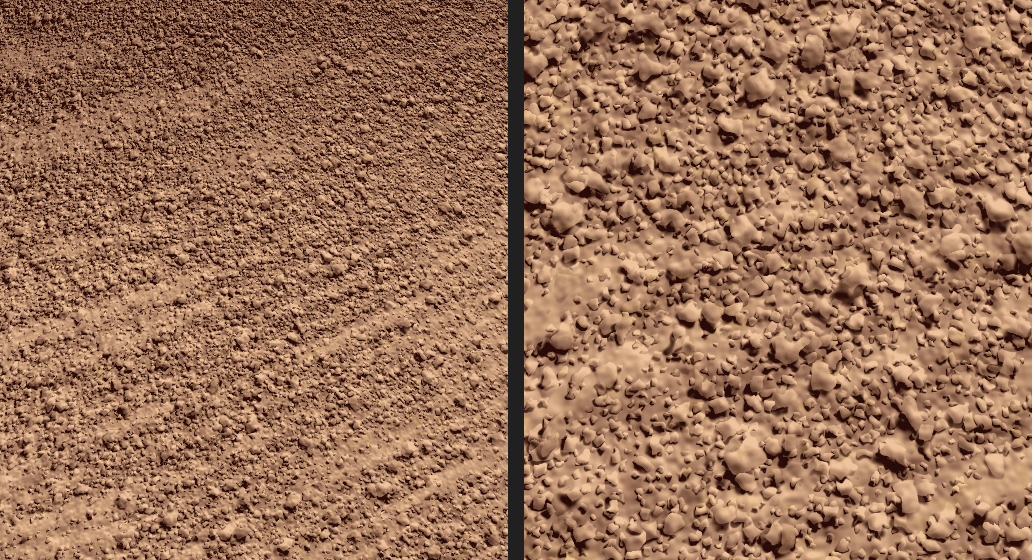
Left, the full canvas; right, a detail of the centre.
Give the GLSL for this texture, as a WebGL 1 fragment shader.

```glsl
precision highp float;
// Sunlit tilled soil seen at a slant: curved rake furrows, dusty patches and
// clods. Three layers of jagged lumps with cast shadows lie on noise relief;
// the summed tone is then looked up in a six colour earth ramp.
uniform vec2 u_resolution;

const vec3 SHADOW = vec3(0.20, 0.08, 0.06);
const vec3 UMBER  = vec3(0.38, 0.24, 0.17);
const vec3 BROWN  = vec3(0.52, 0.36, 0.27);
const vec3 CLAY   = vec3(0.65, 0.48, 0.38);
const vec3 SAND   = vec3(0.77, 0.60, 0.46);
const vec3 GLARE  = vec3(0.89, 0.72, 0.57);

const vec2 LIGHT = vec2(0.45, 0.89);   // direction towards the sun
const float HORIZON = 1.7;             // vanishing height, in canvas heights
const float GROUND_TONE = 3.2;         // ramp position of flat soil, 0 to 5
const float RELIEF = 1.6;
const float FURROWS = 17.0;            // furrows per canvas height
const float FURROW_DEPTH = 0.36;
const float CLOD_FREQ = 46.0;          // cells per height, largest clods
const float CLOD_CONTRAST = 1.7;
const float CAST_SHADOW = 2.6;
const float MEAN_TONE = 2.88;          // overall exposure on the ramp
const float GAIN = 1.33;               // overall contrast

float hash(vec2 p) {
  vec3 q = fract(vec3(p.xyx) * 0.1031);
  q += dot(q, q.yzx + 33.33);
  return fract((q.x + q.y) * q.z);
}

float noise(vec2 p) {
  vec2 i = floor(p), f = fract(p);
  f = f * f * (3.0 - 2.0 * f);
  return mix(mix(hash(i), hash(i + vec2(1, 0)), f.x),
             mix(hash(i + vec2(0, 1)), hash(i + vec2(1, 1)), f.x), f.y);
}

float fbm(vec2 p) {
  float sum = 0.0, amp = 0.53;
  for (int i = 0; i < 4; i++) {
    sum += amp * noise(p);
    p = p * 2.03 + 17.3;
    amp *= 0.5;
  }
  return sum;
}

// Slope of layered noise towards the sun: positive on lit faces
float relief(vec2 p) {
  float sum = 0.0, freq = 30.0;
  for (int i = 0; i < 4; i++) {
    vec2 q = p * freq + float(i) * 31.7;
    sum += (noise(q) - noise(q + LIGHT * 0.6)) * (0.4 + 0.2 * float(i));
    freq *= 2.1;
  }
  return sum;
}

// Lays one layer of clods and their shadows over the tone
float addClods(float tone, vec2 p, float rough, float density, float pixel, float seed) {
  // Warping the plane breaks up the outlines
  p += 0.42 * vec2(noise(p * 2.7 + seed), noise(p * 2.7 + seed + 50.0));
  vec2 cell = floor(p);
  float shade = 0.0, cover = 0.0, shadow = 0.0;
  for (int j = -1; j <= 1; j++) {
    for (int i = -1; i <= 1; i++) {
      vec2 id = cell + vec2(i, j) + seed;
      float pick = hash(id + 5.1), size = hash(id + 71.7);
      vec2 centre = vec2(hash(id + 13.3), hash(id + 47.9)) * 0.8 + 0.1;
      vec2 q = p - cell - vec2(i, j) - centre;
      float radius = mix(0.22, 0.48, size * size);
      float present = smoothstep(pick - 0.08, pick + 0.08, density);
      // Blunt corners from a blend of round and turned square distance
      float turn = size * 6.2832;
      vec2 dome = mat2(cos(turn), sin(turn), -sin(turn), cos(turn)) * q / radius;
      dome *= vec2(0.85 + 0.2 * pick, 1.25 - 0.2 * pick);
      float reach = mix(length(dome), max(abs(dome.x), abs(dome.y)) * 1.15, 0.6);
      float edge = 0.06 + 0.6 * pixel / radius;
      float mask = present * (1.0 - smoothstep(1.0 - edge, 1.0 + edge, reach));
      float fall = length(q / radius + LIGHT * 0.7);
      shadow = max(shadow, present * (1.0 - smoothstep(0.7, 1.1 + edge, fall)));
      if (mask > cover) {
        cover = mask;
        float facing = dot(q / radius, LIGHT);
        shade = mix(facing, smoothstep(-0.6, 0.3, facing) * 1.4 - 0.8, 0.5)
              * CLOD_CONTRAST + (pick - 0.2) * 0.9;
      }
    }
  }
  tone -= CAST_SHADOW * shadow * (1.0 - cover);
  return mix(tone, GROUND_TONE + 0.2 + shade + 0.7 * rough, cover * 0.9);
}

vec3 earthRamp(float t) {
  vec3 c = mix(SHADOW, UMBER, clamp(t, -0.25, 1.0));
  c = mix(c, BROWN, clamp(t - 1.0, 0.0, 1.0));
  c = mix(c, CLAY, clamp(t - 2.0, 0.0, 1.0));
  c = mix(c, SAND, clamp(t - 3.0, 0.0, 1.0));
  return mix(c, GLARE, clamp(t - 4.0, 0.0, 1.4));
}

void main() {
  vec2 uv = gl_FragCoord.xy / u_resolution.y;
  // Ground plane whose grain shrinks evenly with distance
  float zoom = 1.2 / (HORIZON - uv.y);
  vec2 p = vec2((uv.x - 0.45) * zoom, -1.2 * log(HORIZON - uv.y)) + 3.0;

  // Rake lines fan out: steeper to the right, flatter far away
  float climb = (0.28 * uv.x + 0.25 * uv.x * uv.x) * (1.15 - 0.6 * uv.y);
  vec2 track = vec2(uv.x + 0.4 * uv.y, uv.y - climb);
  float wave = sin(6.2832 * (track.y * FURROWS + 1.1 * fbm(track * vec2(3.0, 7.0))));
  float raked = (1.0 - smoothstep(0.45, 0.85, uv.y)) * (0.4 + noise(track * 4.0 + 9.0));
  float dust = smoothstep(0.46, 0.68, fbm(track * vec2(3.0, 14.0) + 4.7));
  float density = 0.68 - 0.45 * dust - 0.18 * wave * raked + 0.14 * smoothstep(0.1, 0.5, uv.y);

  float rough = RELIEF * relief(p);
  float tone = GROUND_TONE + rough * (1.0 - 0.35 * dust);
  float pixel = zoom / u_resolution.y;
  tone = addClods(tone, p * CLOD_FREQ * 3.3, rough, density, pixel * CLOD_FREQ * 3.3, 200.0);
  tone = addClods(tone, p * CLOD_FREQ * 1.8, rough, density * 0.85, pixel * CLOD_FREQ * 1.8, 100.0);
  tone = addClods(tone, p * CLOD_FREQ, rough, density * 0.45, pixel * CLOD_FREQ, 0.0);

  // Broad light: furrow flanks, pale dust, darker far field
  tone += FURROW_DEPTH * wave * raked + 0.4 * dust;
  tone += 0.25 - 0.85 * smoothstep(0.45, 1.0, uv.y - 0.15 * uv.x);
  tone += 0.7 * (noise(p * 190.0) - 0.5);
  tone = MEAN_TONE + GAIN * (tone - 3.1);

  vec3 soil = earthRamp(tone);
  float ochre = 0.5 * smoothstep(0.65, 0.95, noise(p * 110.0 + 8.0));
  gl_FragColor = vec4(soil * mix(vec3(1.0), vec3(1.0, 1.01, 0.9), ochre), 1.0);
}
```
